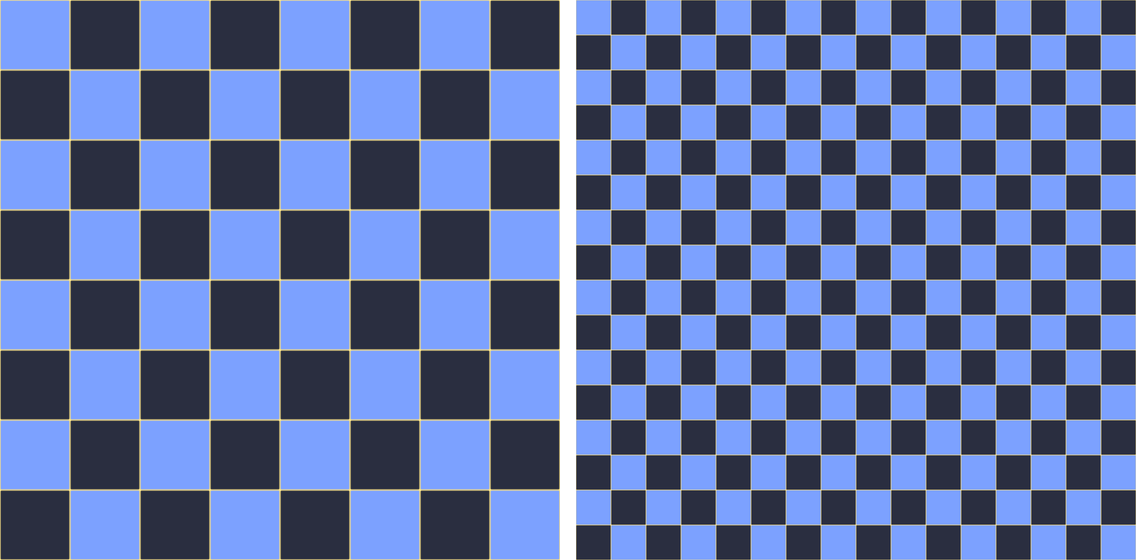
Left, the tile; right, the same tile 2 across and 2 down.
Write a Shadertoy shader that draws this pattern.

```glsl
// Checkerboard of eight by eight flat tiles in slate and sky blue, parted by
// thin pale gold joints. Each tile is a rounded box distance in a repeated
// cell; an even count of cells makes the board wrap on both axes.

const float CELLS = 8.0;
const float JOINT_HALF_WIDTH = 0.0087; // in cells
const float CORNER_RADIUS = 0.018;     // in cells

const vec3 SLATE = vec3(0.165, 0.18, 0.25);
const vec3 SKY = vec3(0.485, 0.63, 1.0);
const vec3 GOLD = vec3(0.99, 0.89, 0.53);

// Signed distance to a rounded square centred at the origin
float roundedSquare(vec2 p, float halfSize, float radius) {
    vec2 q = abs(p) - (halfSize - radius);
    return length(max(q, 0.0)) + min(max(q.x, q.y), 0.0) - radius;
}

// 0 on even cells, 1 on odd cells
float checker(vec2 cell) {
    return mod(cell.x + cell.y, 2.0);
}

// Share of a pixel covered by a shape, from its signed distance
float coverage(float dist, float pixel) {
    return clamp(0.5 - dist / pixel, 0.0, 1.0);
}

void mainImage(out vec4 fragColor, in vec2 fragCoord) {
    // Cell grid
    vec2 grid = fragCoord / iResolution.xy * CELLS;
    vec2 local = fract(grid) - 0.5;
    float pixel = CELLS / min(iResolution.x, iResolution.y);

    // Tile over joint
    vec3 tileColor = mix(SLATE, SKY, checker(floor(grid)));
    float dist = roundedSquare(local, 0.5 - JOINT_HALF_WIDTH, CORNER_RADIUS);
    vec3 color = mix(GOLD, tileColor, coverage(dist, pixel));

    fragColor = vec4(color, 1.0);
}
```
